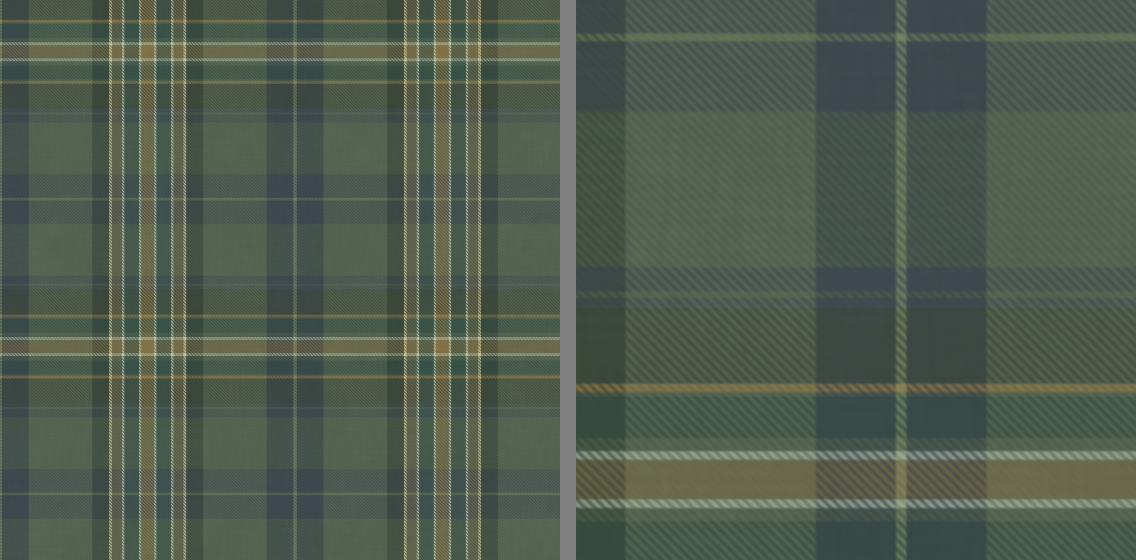
Left: the whole. Right: its middle third, enlarged.
This pattern is drawn by a three.js fragment shader. Its source:

```glsl
// Muted green tartan: warp and weft stripes mirrored about a pivot and repeated.
// Each direction is coloured by its distance in threads from the pivot, then
// the two are interlaced by a fine diagonal twill with slight yarn unevenness.

#define SETT 0.5264                // size of one repeat on the canvas
#define PIVOT vec2(0.2637, 0.9076) // centre of the tan stripes
#define THREADS 404.0              // threads in one repeat
#define SOFTNESS 0.9               // stripe edge blur, in threads
#define TWILL 171.0                // diagonal ribs across the canvas
#define TWILL_DEPTH 0.22           // how far the weave favours one yarn
#define RIB_SHADE 0.035            // light and dark on each rib
#define SLUB 0.05                  // streaks along the yarns
#define MOTTLE 0.025               // broad unevenness of the dye

varying vec2 vUv;

const vec3 GREEN  = vec3(0.33, 0.39, 0.31);
const vec3 FOREST = vec3(0.20, 0.26, 0.22);
const vec3 TEAL   = vec3(0.22, 0.32, 0.28);
const vec3 MOSS   = vec3(0.27, 0.30, 0.24);
const vec3 NAVY   = vec3(0.21, 0.26, 0.28);
const vec3 SLATE  = vec3(0.27, 0.31, 0.33);
const vec3 TAN    = vec3(0.51, 0.44, 0.28);
const vec3 OLIVE  = vec3(0.40, 0.39, 0.28);
const vec3 OCHRE  = vec3(0.62, 0.50, 0.27);
const vec3 CREAM  = vec3(0.77, 0.74, 0.57);
const vec3 PALE   = vec3(0.70, 0.76, 0.66);
const vec3 SAGE   = vec3(0.43, 0.49, 0.37);

vec2 hashGradient(vec2 cell) {
  vec3 p = fract(cell.xyx * vec3(0.1031, 0.1030, 0.0973));
  p += dot(p, p.yzx + 33.33);
  float angle = 6.2832 * fract((p.x + p.y) * p.z);
  return vec2(cos(angle), sin(angle));
}

float gradientNoise(vec2 p) {
  vec2 i = floor(p), f = fract(p);
  vec2 u = f * f * f * (f * (f * 6.0 - 15.0) + 10.0);
  vec2 e = vec2(1.0, 0.0);
  float low = mix(dot(hashGradient(i), f),
                  dot(hashGradient(i + e.xy), f - e.xy), u.x);
  float high = mix(dot(hashGradient(i + e.yx), f - e.yx),
                   dot(hashGradient(i + e.xx), f - e.xx), u.x);
  return mix(low, high, u.y);
}

// Paint a stripe covering distances from inner to outer.
void stripe(inout vec3 yarn, vec3 colour, float d, float inner, float outer) {
  float cover = smoothstep(inner - SOFTNESS, inner + SOFTNESS, d)
              - smoothstep(outer - SOFTNESS, outer + SOFTNESS, d);
  yarn = mix(yarn, colour, cover);
}

vec3 warpColour(float d) {
  vec3 yarn = GREEN;
  stripe(yarn, TAN,    d,  -4.0,   8.8);
  stripe(yarn, PALE,   d,   8.8,  12.2);
  stripe(yarn, TEAL,   d,  12.2,  32.0);
  stripe(yarn, PALE,   d,  32.0,  35.6);
  stripe(yarn, OLIVE,  d,  35.6,  49.0);
  stripe(yarn, CREAM,  d,  49.0,  53.0);
  stripe(yarn, FOREST, d,  53.0,  76.0);
  stripe(yarn, NAVY,   d, 163.0, 206.0);
  stripe(yarn, SAGE,   d, 199.6, 206.0);
  return yarn;
}

vec3 weftColour(float d) {
  vec3 yarn = GREEN;
  stripe(yarn, TAN,   d,  -4.0,   9.0);
  stripe(yarn, PALE,  d,   9.0,  13.0);
  stripe(yarn, TEAL,  d,  19.0,  38.0);
  stripe(yarn, OCHRE, d,  40.0,  44.0);
  stripe(yarn, MOSS,  d,  44.0,  79.0);
  stripe(yarn, SLATE, d,  79.0,  97.0);
  stripe(yarn, GREEN, d,  83.0,  86.0);
  stripe(yarn, SLATE, d, 168.0, 206.0);
  stripe(yarn, SAGE,  d, 200.2, 206.0);
  return yarn;
}

void main() {
  // Mirrored distance from the nearest pivot, in threads
  vec2 d = abs(fract((vUv - PIVOT) / SETT + 0.5) - 0.5) * THREADS;

  // Yarns, each streaked along its own length
  vec3 warp = warpColour(d.x);
  vec3 weft = weftColour(d.y);
  warp *= 1.0 + SLUB * gradientNoise(vUv * vec2(190.0, 24.0));
  weft *= 1.0 + SLUB * gradientNoise(vUv.yx * vec2(190.0, 24.0) + 71.0);

  // Twill interlacing and rib shading
  float rib = sin(6.2832 * TWILL * (vUv.x + vUv.y));
  vec3 cloth = mix(weft, warp, 0.52 + TWILL_DEPTH * rib);
  cloth *= 1.0 + RIB_SHADE * rib;

  // Uneven dye
  cloth *= 1.0 + MOTTLE * gradientNoise(vUv * 9.0);
  gl_FragColor = vec4(cloth, 1.0);
}
```
